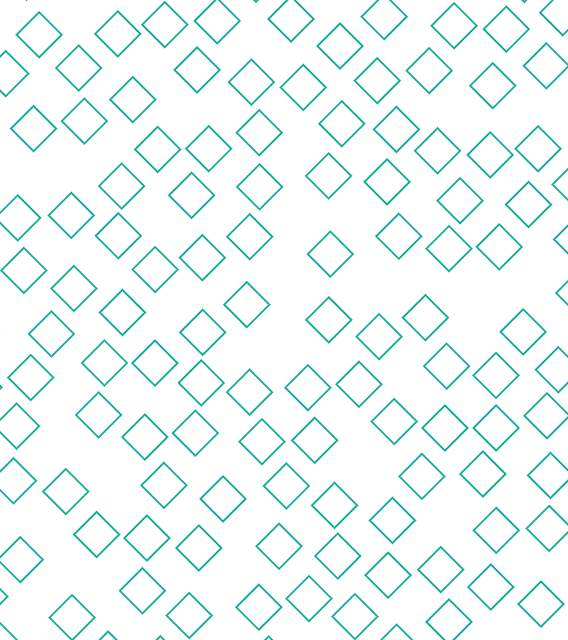
This pattern is drawn by a Shadertoy shader. Its source:

```glsl
const vec3 PAPER = vec3(1.0);
const vec3 TEAL = vec3(0.04, 0.665, 0.575);

// Lengths as fractions of the canvas height
const float CELL = 0.092;
const float HALF_DIAGONAL = 0.0353;
const float LINE_WIDTH = 0.0028;

// Scatter settings, in cells
const float JITTER = 0.94;
const float SPACING = 0.9;
const int WINDOW = 9;

vec2 hash22(vec2 p) {
    vec2 q = vec2(dot(p, vec2(127.1, 311.7)), dot(p, vec2(269.5, 183.3)));
    return fract(sin(q) * 43758.5453);
}

vec2 jitteredPoint(vec2 cell, float amount) {
    return cell + 0.5 + amount * (hash22(cell) - 0.5);
}

// Half of the move that brings a and b to the wanted spacing
vec2 repulsion(vec2 a, vec2 b, float spacing) {
    vec2 away = a - b;
    float gap = length(away);
    return away / max(gap, 1e-4) * max(spacing - gap, 0.0) * 0.5;
}

// Distance to the outline of a square standing on its corner
float diamondOutline(vec2 p, float halfDiagonal) {
    return abs(abs(p.x) + abs(p.y) - halfDiagonal) * 0.70711;
}

// Distance to the nearest outline, in cells
float scatteredDiamonds(vec2 p, float halfDiagonal) {
    vec2 points[WINDOW * WINDOW];
    vec2 corner = floor(p) - float(WINDOW / 2);

    // Seed one point per cell around p
    for (int y = 0; y < WINDOW; y++)
        for (int x = 0; x < WINDOW; x++)
            points[y * WINDOW + x] = jitteredPoint(corner + vec2(x, y), JITTER);

    // Push close points apart; each round shrinks the window by one ring.
    // Results shift to the ring corner, so no unread point is overwritten.
    for (int size = WINDOW - 2; size >= 3; size -= 2)
        for (int y = 0; y < size; y++)
            for (int x = 0; x < size; x++) {
                vec2 centre = points[(y + 1) * WINDOW + x + 1];
                vec2 move = vec2(0.0);
                for (int j = 0; j < 3; j++)
                    for (int i = 0; i < 3; i++)
                        move += repulsion(centre, points[(y + j) * WINDOW + x + i], SPACING);
                points[y * WINDOW + x] = centre + move;
            }

    // Nearest of the remaining 3 by 3 diamonds
    float nearest = 1e3;
    for (int y = 0; y < 3; y++)
        for (int x = 0; x < 3; x++)
            nearest = min(nearest, diamondOutline(p - points[y * WINDOW + x], halfDiagonal));
    return nearest;
}

// Line coverage with a one pixel soft edge
float strokeCoverage(float dist, float width, float pixel) {
    return clamp(0.5 + (0.5 * width - dist) / pixel, 0.0, 1.0);
}

void mainImage(out vec4 fragColor, in vec2 fragCoord) {
    float pixel = 1.0 / iResolution.y;
    vec2 uv = fragCoord * pixel;

    float dist = scatteredDiamonds(uv / CELL, HALF_DIAGONAL / CELL) * CELL;
    float ink = strokeCoverage(dist, LINE_WIDTH, pixel);

    fragColor = vec4(mix(PAPER, TEAL, ink), 1.0);
}
```
